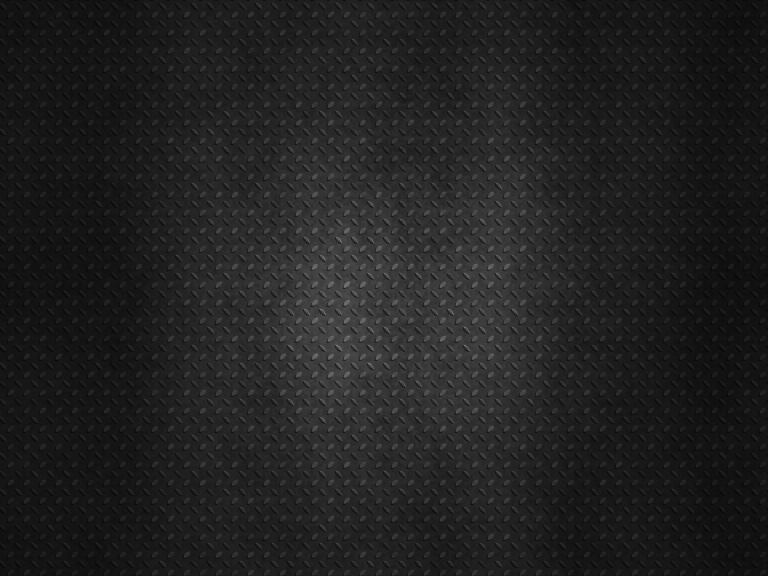
Give the GLSL for this texture, as a Shadertoy shader.

```glsl
// Dark steel tread plate: staggered slanted lozenges under a soft central glow.

const float TAU = 6.2831853;
const vec2 REPEATS = vec2(48.0, 32.0);    // lozenge pairs across and down
const vec2 CELL_SHAPE = vec2(0.89, 1.0);  // cell size in units of the row pitch
const vec2 LIGHT_SHIFT = vec2(0.045, 0.05);
const vec3 STEEL = vec3(1.0, 1.0, 1.005);

float hash(vec2 p) {
    vec3 q = fract(vec3(p.xyx) * 0.1031);
    q += dot(q, q.yzx + 33.33);
    return fract((q.x + q.y) * q.z);
}

// Value noise on a lattice that wraps after period cells
float wrapNoise(vec2 uv, vec2 period, float seed) {
    vec2 p = uv * period;
    vec2 i = floor(p);
    vec2 f = fract(p);
    f = f * f * (3.0 - 2.0 * f);
    vec2 a = mod(i, period) + seed;
    vec2 b = mod(i + 1.0, period) + seed;
    return mix(mix(hash(a), hash(vec2(b.x, a.y)), f.x),
               mix(hash(vec2(a.x, b.y)), hash(b), f.x), f.y);
}

// Signed distance to a lens shape whose long axis is x
float lens(vec2 p, float halfLength, float halfWidth) {
    float r = (halfLength * halfLength + halfWidth * halfWidth) / (2.0 * halfWidth);
    return length(vec2(p.x, abs(p.y) + r - halfWidth)) - r;
}

float lozengeMask(vec2 p, float angle, vec2 size, float aa) {
    float c = cos(angle), s = sin(angle);
    vec2 q = vec2(c * p.x + s * p.y, c * p.y - s * p.x);
    return 1.0 - smoothstep(-0.5 * aa, 0.5 * aa, lens(q, size.x, size.y));
}

// Adds one family of raised lozenges, lit from the upper right
float emboss(float tone, vec2 uv, vec2 offset, float angle, vec2 size,
             float gain, float rim, float shade, float aa) {
    vec2 grid = uv * REPEATS - offset + 0.5;
    vec2 p = (fract(grid) - 0.5) * CELL_SHAPE;
    float wear = hash(mod(floor(grid), REPEATS) + 17.0 * offset);
    float face = lozengeMask(p, angle, size, aa);
    float shadow = lozengeMask(p + LIGHT_SHIFT, angle, size * 1.1, aa);
    float inner = lozengeMask(p + 0.8 * LIGHT_SHIFT, angle, size, aa);
    float lit = face * (1.0 - inner);
    float faceTone = tone * (gain + 0.2 * (wear - 0.5)) + 0.012;
    float result = mix(tone * (1.0 - shade * shadow), faceTone, face);
    return result + lit * rim * tone * (0.7 + 0.6 * wear);
}

// Broad lighting: dark sides, bright middle, equal at opposite edges
float glow(vec2 uv) {
    vec2 g = 0.5 - 0.5 * cos(TAU * uv);
    return 0.072 + 0.045 * g.x + 0.137 * pow(g.x, 1.7) * g.y;
}

// Cloudy stains, vertical streaks and fine grain
float weathering(vec2 uv) {
    float cloud = wrapNoise(uv, vec2(6.0, 4.0), 3.0) - 0.5;
    float streak = wrapNoise(uv, vec2(12.0, 3.0), 41.0) - 0.5;
    float band = cos(TAU * 5.0 * (uv.x - 0.45));
    float mottle = wrapNoise(uv, vec2(40.0, 30.0), 83.0) - 0.5;
    float grain = wrapNoise(uv, vec2(256.0, 192.0), 7.0) - 0.5;
    return 1.0 + 0.22 * cloud + 0.2 * streak + 0.07 * band
               + 0.16 * mottle + 0.24 * grain;
}

void mainImage(out vec4 fragColor, in vec2 fragCoord) {
    vec2 uv = fragCoord / iResolution.xy;
    float aa = 1.2 * REPEATS.y / iResolution.y;

    float tone = glow(uv) * weathering(uv);

    // Two families of opposite slant, half a cell apart
    vec2 start = vec2(0.67, 0.18);
    tone = emboss(tone, uv, start, 0.78, vec2(0.235, 0.12), 1.42, 0.2, 0.5, aa);
    tone = emboss(tone, uv, start + 0.5, -0.8, vec2(0.24, 0.085), 1.0, 0.65, 0.5, aa);

    fragColor = vec4(clamp(tone * STEEL, 0.0, 1.0), 1.0);
}
```
